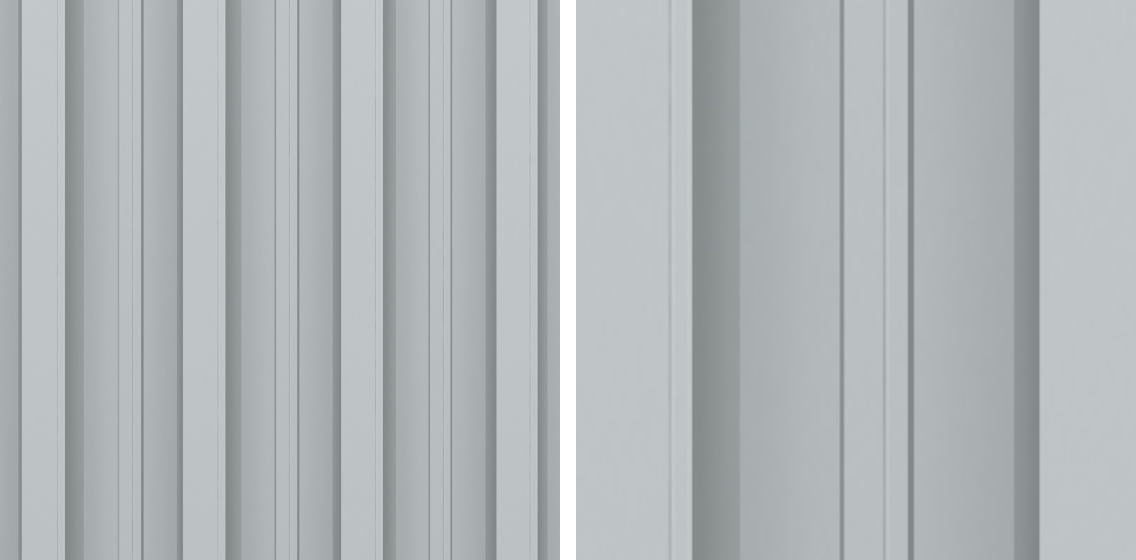
Left, the full canvas; right, a detail of the centre.
Write a Shadertoy shader that draws this texture.

```glsl
// Grey ribbed metal cladding: tall ribs, shaded side walls and a low double ridge in each pan.

float hash(vec2 p) {
    vec3 q = fract(vec3(p.xyx) * 0.1031);
    q += dot(q, q.yzx + 33.33);
    return fract((q.x + q.y) * q.z);
}

float noise(vec2 p) {
    vec2 cell = floor(p), f = fract(p);
    f = f * f * (3.0 - 2.0 * f);
    return mix(mix(hash(cell), hash(cell + vec2(1, 0)), f.x),
               mix(hash(cell + vec2(0, 1)), hash(cell + vec2(1, 1)), f.x), f.y);
}

// Soft-edged coverage of the strip between left and right
float strip(float x, float left, float right) {
    float soft = max(0.0009, 0.7 / iResolution.x);
    return smoothstep(left - soft, left + soft, x) - smoothstep(right - soft, right + soft, x);
}

// Left edge of rib i; the spacing narrows slightly to the right
float ribLeft(float i) {
    return 0.039 + 0.2904 * i - 0.0026 * i * i;
}

void mainImage(out vec4 fragColor, in vec2 fragCoord) {
    vec2 uv = fragCoord / iResolution.xy;
    float x = uv.x;
    vec3 col = vec3(0.69, 0.71, 0.72);

    for (float i = -1.0; i < 4.0; i++) {
        float left = ribLeft(i), next = ribLeft(i + 1.0);
        float right = left + 0.0768 - 0.0013 * i;
        float wallEnd = right + 0.0339 - 0.0052 * i;
        float ridge = left + 0.1719 - 0.0078 * i;
        float ridgeEnd = ridge + 0.0456 - 0.002 * i;

        // Pan: lightens away from the wall, darkens towards the next rib
        float t = clamp((x - wallEnd) / (next - wallEnd), 0.0, 1.0);
        vec3 pan = mix(vec3(0.665, 0.69, 0.695), vec3(0.71, 0.73, 0.74), smoothstep(0.0, 0.3, t));
        pan = mix(pan, vec3(0.65, 0.67, 0.68), smoothstep(0.5, 1.0, t));
        col = mix(col, pan, strip(x, wallEnd, next));

        // Low ridge with its inner seam and two edge grooves
        col = mix(col, vec3(0.735, 0.757, 0.765), strip(x, ridge, ridgeEnd));
        float seam = ridge + 0.026;
        float wear = 0.6 + 0.4 * noise(vec2(i * 7.0, uv.y * 45.0));
        col = mix(col, vec3(0.59, 0.61, 0.62), 0.65 * wear * strip(x, seam - 0.0009, seam + 0.0009));
        col += 0.02 * strip(x, seam + 0.001, seam + 0.003);
        float leftDepth = clamp(0.5 + 0.35 * i, 0.4, 0.85);
        col = mix(col, vec3(0.51, 0.53, 0.54), leftDepth * strip(x, ridge - 0.0005, ridge + 0.002));
        col = mix(col, vec3(0.49, 0.52, 0.525), 0.9 * strip(x, ridgeEnd - 0.0045 + 0.0009 * i, ridgeEnd));

        // Shaded walls: the left one widens and the right one narrows across the sheet
        float leftWall = left - 0.0065 - 0.0044 * i;
        vec3 leftShade = mix(vec3(0.57, 0.59, 0.60), vec3(0.52, 0.54, 0.55),
                             smoothstep(leftWall, left, x));
        col = mix(col, leftShade, strip(x, leftWall, left));
        vec3 rightShade = mix(vec3(0.525, 0.55, 0.55), vec3(0.595, 0.615, 0.62),
                              smoothstep(right, wallEnd, x));
        col = mix(col, rightShade, strip(x, right, wallEnd));

        // Raised rib face with a worn seam and bright right lip
        col = mix(col, vec3(0.755, 0.775, 0.785), strip(x, left, right));
        float fold = left + 0.0638 - 0.0013 * i;
        float foldWear = 0.5 + 0.5 * noise(vec2(i * 5.0 + 20.0, uv.y * 60.0));
        col = mix(col, vec3(0.62, 0.64, 0.65), 0.65 * foldWear * strip(x, fold - 0.0009, fold + 0.0009));
        col += 0.018 * strip(x, fold + 0.001, fold + 0.003);
        col += 0.015 * strip(x, right - 0.003, right - 0.0005);
    }

    // Light falls off gently towards the bottom, with faint paint grain
    col *= 0.975 + 0.035 * uv.y;
    col += 0.006 * (noise(uv * vec2(300.0, 150.0)) - 0.5);
    fragColor = vec4(col, 1.0);
}
```
